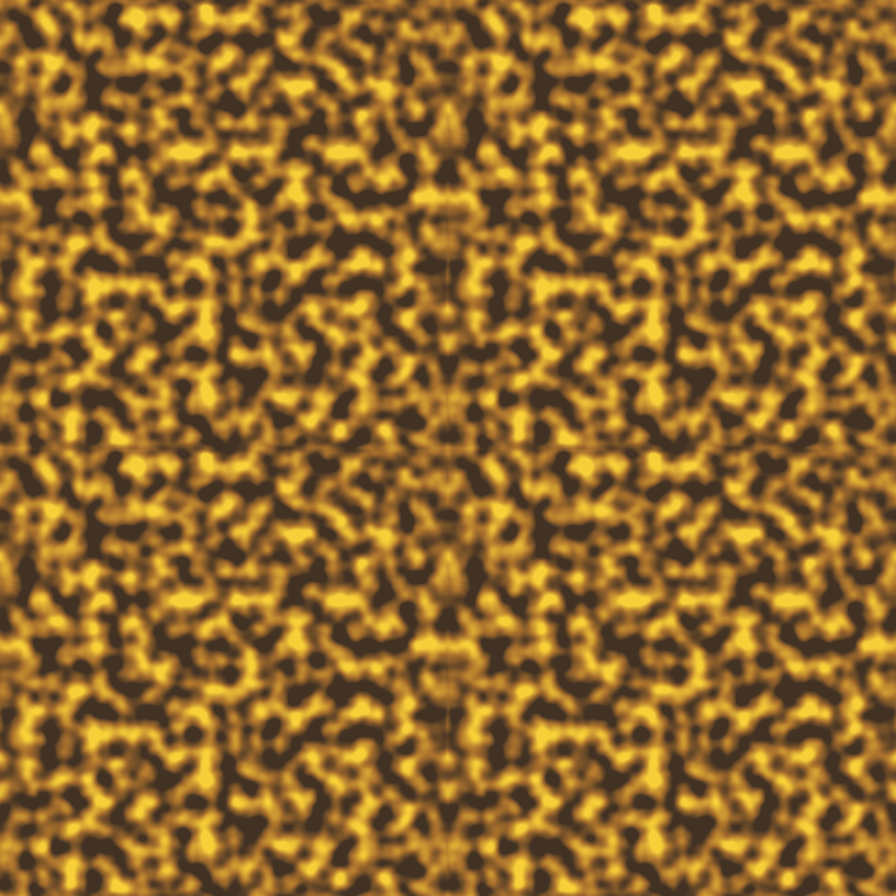
Give the GLSL for this pattern, as a Shadertoy shader.

```glsl
// Mottled amber and dark brown tile, repeated two by two.
// Gradient noise drives a three-stop colour ramp with a flat dark floor;
// each tile is cross-faded with its mirror near the borders, leaving soft seams.

const float REPEATS = 2.0;
const float CELLS = 20.0;                   // noise cells across one tile
const vec2 SEAM_WIDTH = vec2(0.065, 0.018); // cross-fade depth, in tile units
const float SEAM_BLEND = 0.47;              // just under half keeps a faint seam

const vec3 DARK_BROWN = vec3(0.26, 0.195, 0.142);
const vec3 AMBER = vec3(0.67, 0.445, 0.175);
const vec3 YELLOW = vec3(0.97, 0.81, 0.22);

float hash(vec2 p) {
    return fract(sin(dot(p, vec2(127.1, 311.7))) * 43758.5453);
}

// Dot product of a cell corner's random unit gradient with the offset to it
float cornerSlope(vec2 corner, vec2 offset) {
    float angle = 6.28318 * hash(corner);
    return dot(vec2(cos(angle), sin(angle)), offset);
}

float gradientNoise(vec2 p) {
    vec2 i = floor(p), f = fract(p);
    vec2 w = f * f * f * (f * (f * 6.0 - 15.0) + 10.0);
    vec2 e = vec2(1.0, 0.0);
    float low = mix(cornerSlope(i, f), cornerSlope(i + e, f - e), w.x);
    float high = mix(cornerSlope(i + e.yx, f - e.yx),
                     cornerSlope(i + e.xx, f - e.xx), w.x);
    return mix(low, high, w.y);
}

// Main blotches plus a faint finer layer
float mottle(vec2 tileUv) {
    vec2 p = tileUv * CELLS + 7.3;
    return gradientNoise(p) + 0.2 * gradientNoise(p * 2.0 + 31.7);
}

// Blend with the mirrored tile close to each border
float seamedMottle(vec2 uv) {
    vec2 edge = min(uv, 1.0 - uv);
    vec2 w = SEAM_BLEND * (1.0 - smoothstep(vec2(0.0), SEAM_WIDTH, edge));
    vec2 m = 1.0 - uv;
    float low = mix(mottle(uv), mottle(vec2(m.x, uv.y)), w.x);
    float high = mix(mottle(vec2(uv.x, m.y)), mottle(m), w.x);
    return mix(low, high, w.y);
}

vec3 amberRamp(float t) {
    vec3 lower = mix(DARK_BROWN, AMBER, clamp(t * 2.0, 0.0, 1.0));
    return mix(lower, YELLOW, clamp(t * 2.0 - 1.0, 0.0, 1.0));
}

void mainImage(out vec4 fragColor, in vec2 fragCoord) {
    vec2 tileUv = fract(fragCoord / iResolution.xy * REPEATS);
    float tone = 0.37 + 1.5 * seamedMottle(tileUv);
    fragColor = vec4(amberRamp(tone), 1.0);
}
```
